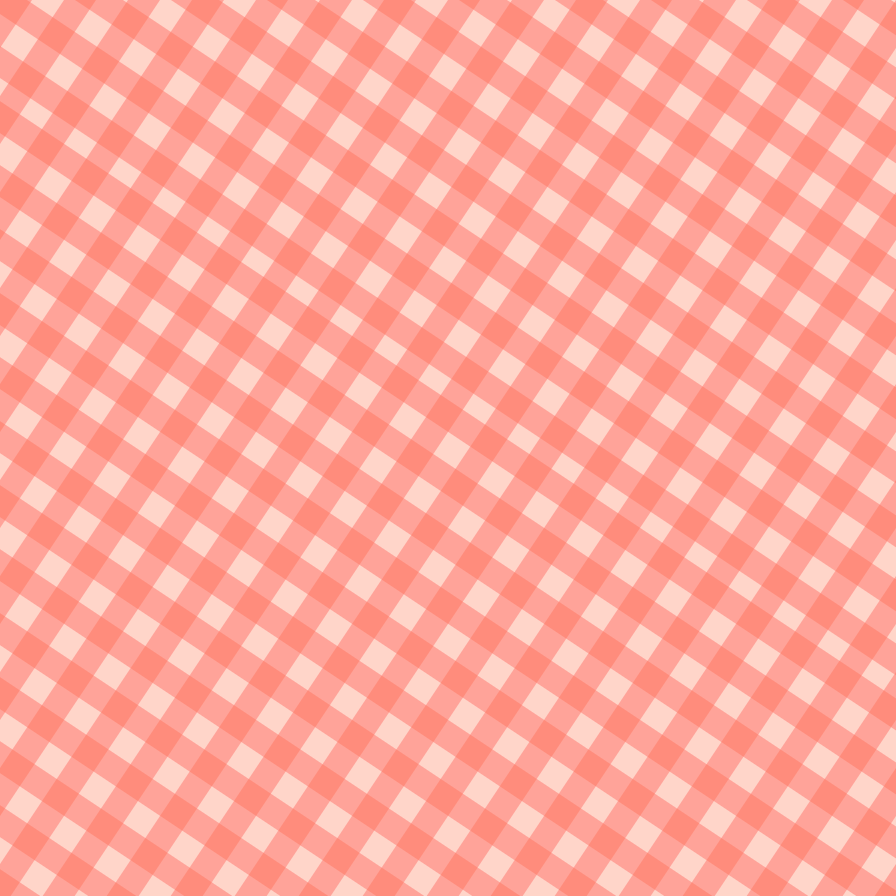
Reproduce this pattern procedurally as a three.js fragment shader.

```glsl
varying vec2 vUv;

const float REPEATS = 14.0;      // bands crossing each canvas edge
const float SLOPE = 2.0 / 3.0;   // tilt of the weave
const float SEAM = 1.4;          // band coordinate inside the narrow gap
const float UPPER_SHIFT = 0.219; // band phase above the seam
const float LOWER_SHIFT = 0.08;  // band phase below the seam

const vec3 CREAM = vec3(1.0, 0.836, 0.79);
const vec3 PINK = vec3(1.0, 0.64, 0.60);
const vec3 CORAL = vec3(1.0, 0.55, 0.485);

// Coverage of a band filling the first half of every unit period
float band(float t, float pixel) {
  float inside = 0.25 - abs(fract(t + 0.25) - 0.5);
  return clamp(inside / pixel + 0.5, 0.0, 1.0);
}

// Colour of the cloth under two crossing bands
vec3 weave(float steep, float shallow) {
  vec3 bare = mix(CREAM, PINK, shallow);
  vec3 crossed = mix(PINK, CORAL, shallow);
  return mix(bare, crossed, steep);
}

void main() {
  vec2 p = vec2(vUv.x, 1.0 - vUv.y);

  // Perpendicular band coordinates
  float across = REPEATS * (p.x + SLOPE * p.y);
  float down = REPEATS * (p.y - SLOPE * p.x);

  // The shallow bands slip at the seam, narrowing one gap
  float shift = mix(UPPER_SHIFT, LOWER_SHIFT, step(SEAM, down));

  float steep = band(across, length(vec2(dFdx(across), dFdy(across))));
  float shallow = band(down - shift - 0.5, length(vec2(dFdx(down), dFdy(down))));

  gl_FragColor = vec4(weave(steep, shallow), 1.0);
}
```
